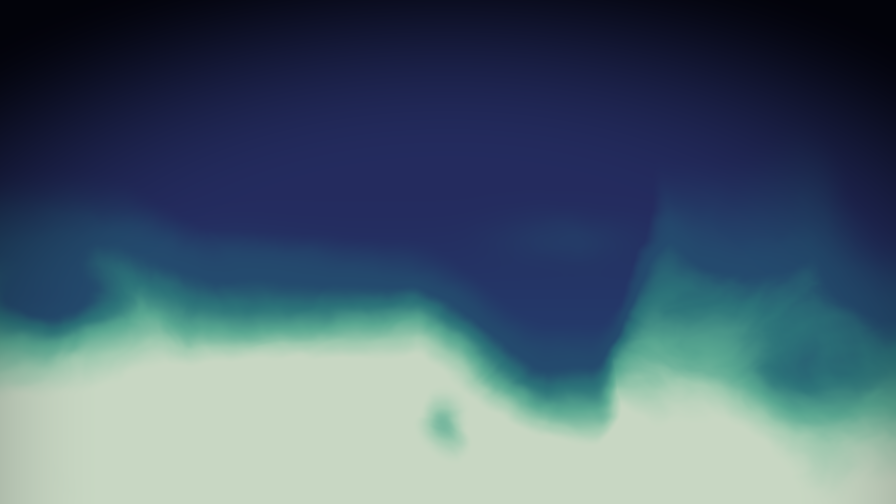
Give the GLSL for this background, as a Shadertoy shader.

```glsl
// Pale mist under a deep blue night sky, with a teal-green fringe.
// Two smooth height curves set the depth of the mist; layered sines ruffle it,
// soft ellipses open hollows and add wisps, and a colour ramp shades the depth.

const vec3 NAVY  = vec3(0.140, 0.170, 0.370);
const vec3 BLUE  = vec3(0.140, 0.225, 0.415);
const vec3 DUSK  = vec3(0.140, 0.290, 0.430);
const vec3 TEAL  = vec3(0.170, 0.450, 0.475);
const vec3 GREEN = vec3(0.350, 0.660, 0.570);
const vec3 MINT  = vec3(0.600, 0.785, 0.680);
const vec3 CREAM = vec3(0.785, 0.845, 0.765);
const vec3 NIGHT = vec3(0.008, 0.010, 0.040);

// Sum of turned, bent sine waves, roughly -1 to 1
float layeredSines(vec2 p) {
    const mat2 turn = mat2(0.8, 0.6, -0.6, 0.8);
    float sum = 0.0, amp = 0.5;
    for (int i = 0; i < 6; i++) {
        p = turn * p * 1.75 + 1.3;
        sum += amp * sin(p.x + 1.4 * sin(p.y));
        amp *= 0.57;
    }
    return sum;
}

// Soft elliptical spot: 1 at its centre, fading to 0
float spot(vec2 p, vec2 centre, vec2 radius) {
    vec2 q = (p - centre) / radius;
    return exp(-dot(q, q));
}

// Upper limit of the teal fringe
float fringeHeight(float x) {
    return 0.50 - 0.055 * smoothstep(0.12, 0.25, x)
                - 0.175 * smoothstep(0.44, 0.62, x)
                + 0.220 * smoothstep(0.67, 0.74, x)
                - 0.130 * smoothstep(0.89, 1.00, x);
}

// Upper limit of the pale mist
float mistHeight(float x) {
    return 0.28 + 0.05 * smoothstep(0.00, 0.25, x)
                - 0.12 * smoothstep(0.49, 0.62, x)
                + 0.04 * smoothstep(0.64, 0.76, x)
                - 0.14 * smoothstep(0.80, 0.93, x);
}

// Depth: below 0 is sky, 0 is the fringe, 1 and above is pale mist
float mistDepth(vec2 p) {
    float top = fringeHeight(p.x);
    float band = max(top - mistHeight(p.x), 0.11);
    float depth = clamp((top - p.y) / band, -0.8, 1.45);
    depth -= 0.55 * spot(p, vec2(0.05, 0.40), vec2(0.065, 0.055));
    depth -= 0.35 * spot(p, vec2(0.91, 0.26), vec2(0.070, 0.070));
    depth -= 0.60 * spot(p, vec2(0.49, 0.15), vec2(0.028, 0.075));
    depth += 0.40 * spot(p, vec2(0.62, 0.52), vec2(0.090, 0.060));
    depth += 0.25 * spot(p, vec2(0.28, 0.50), vec2(0.090, 0.060));
    return depth;
}

vec3 mistColor(float depth, vec3 sky) {
    vec3 color = mix(sky, DUSK, smoothstep(-0.8, 0.0, depth));
    color = mix(color, TEAL, smoothstep(0.0, 0.38, depth));
    color = mix(color, GREEN, smoothstep(0.30, 0.75, depth));
    color = mix(color, MINT, smoothstep(0.65, 1.05, depth));
    return mix(color, CREAM, smoothstep(0.90, 1.35, depth));
}

// Light left after darkening the sides and, more strongly, the top
float vignette(vec2 uv) {
    vec2 d = vec2(uv.x - 0.5, max(uv.y - 0.25, 0.0));
    return 1.0 - smoothstep(0.25, 1.15, dot(d * d, vec2(1.8, 1.5)));
}

void mainImage(out vec4 fragColor, in vec2 fragCoord) {
    vec2 uv = fragCoord / iResolution.xy;
    vec2 wavePoint = uv * vec2(7.0, 5.0);

    // Bend the mist outline, then vary its depth
    vec2 bend = vec2(layeredSines(wavePoint), layeredSines(wavePoint + 17.0));
    float ruffle = layeredSines(wavePoint * 1.3 + 5.0 + 0.5 * bend);
    float depth = mistDepth(uv + 0.014 * bend);
    depth += 0.12 * ruffle * smoothstep(-0.9, 0.1, depth);

    vec3 sky = mix(BLUE, NAVY, smoothstep(0.32, 0.62, uv.y));
    vec3 color = mix(NIGHT, mistColor(depth, sky), vignette(uv));
    fragColor = vec4(color, 1.0);
}
```
